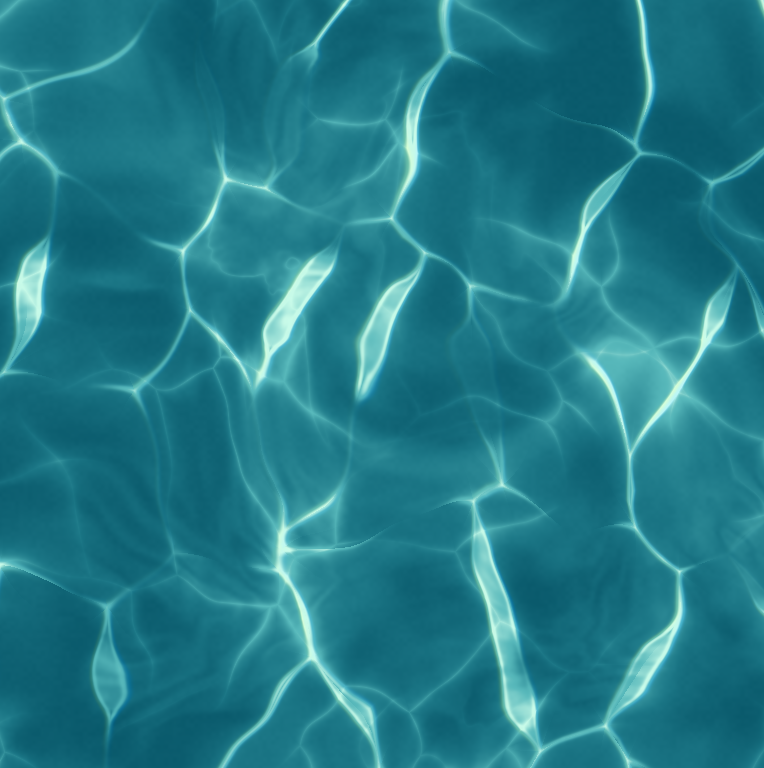
Write a WebGL 1 fragment shader that draws this texture.

```glsl
precision highp float;
// Sunlit pool water: a broken net of bright caustic ribbons over deep teal.
uniform vec2 u_resolution;

vec2 hash2(vec2 c) {
  return fract(sin(vec2(dot(c, vec2(127.1, 311.7)), dot(c, vec2(269.5, 183.3)))) * 43758.5453);
}

float noise(vec2 p) {
  vec2 i = floor(p), f = fract(p);
  f = f * f * (3.0 - 2.0 * f);
  return mix(mix(hash2(i).x, hash2(i + vec2(1, 0)).x, f.x),
             mix(hash2(i + vec2(0, 1)).x, hash2(i + vec2(1, 1)).x, f.x), f.y);
}

float fbm(vec2 p) {
  float sum = 0.0, amp = 0.53;
  for (int i = 0; i < 4; i++) {
    sum += amp * noise(p);
    p = mat2(1.6, 1.2, -1.2, 1.6) * p + 7.3;
    amp *= 0.5;
  }
  return sum;
}

vec2 warp(vec2 p, float freq) {
  return vec2(noise(p * freq + 3.1), noise(p * freq + 41.7)) - 0.5;
}

// Distance to the nearest cell border, with its normal, a key shared by
// both sides, and the clearance from the next border.
float cellBorder(vec2 g, out vec2 normal, out float key, out float clearance) {
  vec2 base = floor(g), f = fract(g), nearCell = vec2(0.0), nearVec = vec2(0.0);
  float best = 9.0;
  for (int j = -1; j <= 1; j++)
    for (int i = -1; i <= 1; i++) {
      vec2 c = vec2(i, j);
      vec2 r = c + 0.05 + 0.9 * hash2(base + c) - f;
      if (dot(r, r) < best) { best = dot(r, r); nearCell = c; nearVec = r; }
    }
  float d = 9.0, second = 9.0;
  normal = vec2(1.0, 0.0);
  key = 0.0;
  for (int j = -2; j <= 2; j++)
    for (int i = -2; i <= 2; i++) {
      vec2 c = nearCell + vec2(i, j);
      vec2 r = c + 0.05 + 0.9 * hash2(base + c) - f;
      vec2 gap = r - nearVec;
      if (dot(gap, gap) > 0.0001) {
        float e = dot(0.5 * (r + nearVec), normalize(gap));
        if (e < d) {
          second = d;
          d = e;
          normal = normalize(gap);
          key = hash2(2.0 * base + c + nearCell + 17.0).y;
        } else second = min(second, e);
      }
    }
  clearance = second - d;
  return d;
}

void main() {
  vec2 p = gl_FragCoord.xy / u_resolution.y;
  vec2 q = p + 0.085 * warp(p, 5.5) + 0.03 * warp(p, 14.0);
  vec2 normal;
  float key, clearance;

  // Main net: upright cells, steep borders are strong and open into ribbons
  vec2 scale = vec2(5.0, 3.9);
  float d = cellBorder(q * scale + 8.0, normal, key, clearance) / length(normal * scale);
  float side = normal.x;
  float steep = smoothstep(0.45, 0.9, abs(side));
  float along = smoothstep(0.0, 0.25, clearance);
  float chosen = smoothstep(0.3, 0.6, key + 0.35 * steep - 0.1);
  float patchy = smoothstep(0.25, 0.5, noise(p * 7.0 + 11.0));
  float strength = mix(0.45, chosen * (0.55 + 0.45 * steep), along) * (0.12 + 0.88 * patchy);
  float opening = smoothstep(0.35, 0.6, noise(p * vec2(5.0, 8.0) + 23.0));
  float halfWidth = 0.0175 * steep * along * opening;
  float open = smoothstep(0.002, 0.008, halfWidth);
  float band = (1.0 - smoothstep(halfWidth - 0.003, halfWidth + 0.003, d)) * open;
  float rim = exp(-pow((d - halfWidth) / 0.0042, 2.0));
  float ripple = noise(vec2(q.x * 30.0, q.y * 100.0));
  float outside = max(d - halfWidth, 0.0);
  float knot = exp(-(d + 0.25 * clearance) / 0.008);

  // Faint second net, out of focus
  vec2 faintScale = vec2(5.6, 6.2), faintNormal;
  float faintKey, faintClear;
  vec2 s = mat2(0.85, 0.53, -0.53, 0.85) * (p + 0.13 * warp(p, 5.0) + 0.04 * warp(p, 15.0));
  float fd = cellBorder(s * faintScale + 31.0, faintNormal, faintKey, faintClear);
  fd /= length(faintNormal * faintScale);
  float veil = (exp(-fd / 0.014) + 0.6 * exp(-fd / 0.004))
             * smoothstep(0.42, 0.72, noise(p * 6.0 + 61.0));

  // Cloudy depth, soft folds and fine curling streaks
  float cloud = fbm(p * 5.0 + 1.4 * warp(p, 4.0));
  float curl = fbm(q * vec2(4.0, 6.0) + 2.0 * warp(p, 4.0) + 19.0);
  float streak = (0.5 + 0.5 * sin(curl * 45.0)) * smoothstep(0.4, 0.75, noise(p * 6.0 + 83.0));
  float fold = exp(-abs(curl - 0.5) / 0.05) * smoothstep(0.4, 0.75, noise(p * 5.0 + 97.0));

  float light = 0.85 * (cloud - 0.42) + 0.07 * streak + 0.17 * fold + 0.2 * veil;
  light += strength * (0.2 * exp(-outside / 0.012) + 0.12 * exp(-outside / 0.04));
  light += band * strength * (0.32 + 0.18 * ripple);
  light += rim * strength * mix(0.75, 0.36, open);
  light += 0.4 * knot * patchy;

  vec3 color = mix(vec3(0.04, 0.355, 0.425), vec3(0.11, 0.47, 0.53), smoothstep(-0.14, 0.24, light));
  color = mix(color, vec3(0.34, 0.72, 0.73), smoothstep(0.14, 0.62, light));
  color = mix(color, vec3(0.78, 0.98, 0.91), smoothstep(0.58, 1.1, light));

  // Prism fringe: warm on the left flank, blue on the right
  float fringe = exp(-pow((d - halfWidth - 0.004) / 0.003, 2.0)) * strength;
  color += fringe * side * vec3(0.07, 0.02, -0.08);
  color += 0.012 * (noise(p * 180.0) - 0.5);
  gl_FragColor = vec4(clamp(color, 0.0, 1.0), 1.0);
}
```
